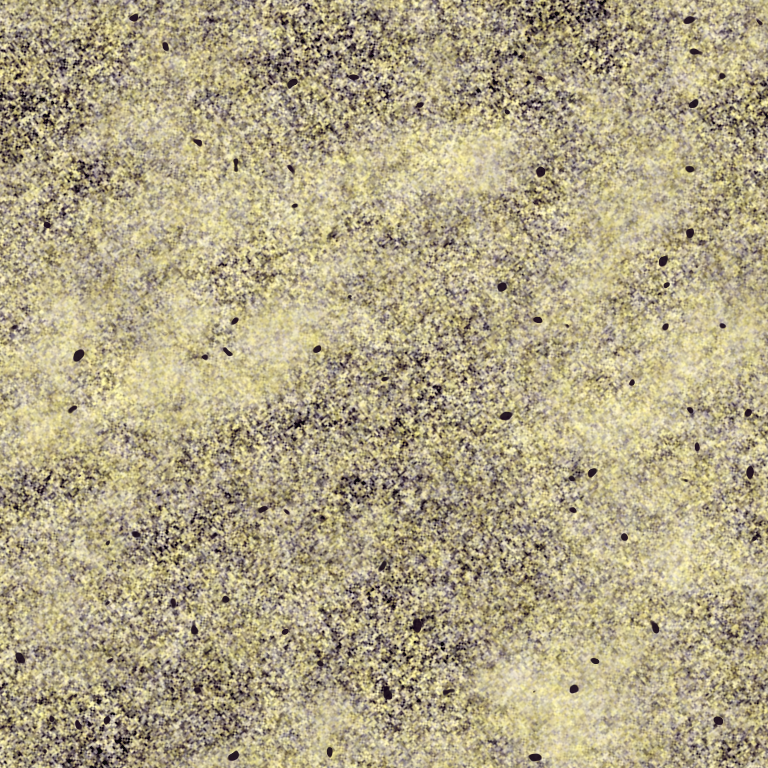
A WebGL 2 fragment shader for this texture:

```glsl
#version 300 es
precision highp float;

uniform vec2 u_resolution;
out vec4 fragColor;

float hash(vec2 cell) {
    uvec2 q = uvec2(ivec2(cell)) * uvec2(1597u, 3812u) + uvec2(7919u, 104u);
    uint n = (q.x ^ (q.y * 2741u)) * 277803u;
    n = (n ^ (n >> 15)) * 739391u;
    n = (n ^ (n >> 13)) * 668265u;
    return float((n ^ (n >> 16)) & 65535u) / 65535.0;
}

// Smooth value noise centred on zero
float noise(vec2 p) {
    vec2 cell = floor(p);
    vec2 f = fract(p);
    f = f * f * (3.0 - 2.0 * f);
    float low = mix(hash(cell), hash(cell + vec2(1, 0)), f.x);
    float high = mix(hash(cell + vec2(0, 1)), hash(cell + vec2(1, 1)), f.x);
    return mix(low, high, f.y) - 0.5;
}

mat2 rotation(float angle) {
    float c = cos(angle), s = sin(angle);
    return mat2(c, s, -s, c);
}

// Layered patches, turned at each octave to hide the lattice
float clouds(vec2 p) {
    float sum = 0.0, weight = 1.0;
    for (int i = 0; i < 5; i++) {
        sum += weight * noise(p);
        p = rotation(0.6) * p * 2.03 + 17.3;
        weight *= 0.77;
    }
    return sum;
}

// Sparse ragged pits, at most one in each cell
float pits(vec2 uv) {
    vec2 p = uv * 25.0;
    vec2 cell = floor(p);
    vec2 centre = 0.3 + 0.4 * vec2(hash(cell + 211.0), hash(cell + 389.0));
    vec2 offset = rotation(6.28 * hash(cell + 57.0)) * (fract(p) - centre);
    float size = mix(0.05, 0.15, pow(hash(cell + 83.0), 1.5));
    float dist = length(offset * vec2(0.8, 1.25)) + 0.16 * noise(uv * 130.0 + 9.0);
    float present = step(0.87, hash(cell + 640.0));
    return present * (1.0 - smoothstep(size - 0.03, size + 0.04, dist));
}

void main() {
    vec2 uv = gl_FragCoord.xy / min(u_resolution.x, u_resolution.y);

    // Broad mottling, drawn out along a shallow rising slope
    vec2 slanted = rotation(-0.3) * uv * vec2(1.0, 1.0) * vec2(0.75, 1.2);
    float patches = clouds(slanted * 5.5 + 31.0);
    float flecks = noise(rotation(0.5) * uv * 85.0 + 140.0);

    // Fine grain, rougher in the darker patches
    float grain = noise(rotation(0.35) * uv * 215.0 + 300.0)
                + 1.1 * noise(rotation(0.9) * uv * 400.0 + 900.0);
    float roughness = clamp(0.42 - 0.22 * patches + 0.25 * noise(uv * 14.0 + 70.0), 0.2, 0.65);

    float x = 0.2 * patches + 0.13 * flecks + roughness * grain;
    float tone = 0.705 + x - 0.6 * x * x;

    // Small dark crumbs gathered in the shaded areas
    float crumbs = smoothstep(0.26, 0.42, flecks - 0.3 * patches
                 + 0.35 * noise(uv * 170.0 + 44.0) - 0.08);
    tone -= 0.17 * crumbs;
    tone = mix(tone, 0.09, 0.92 * pits(uv));

    // Charcoal to cream, with yellow and lavender drift
    vec3 colour = mix(vec3(0.36, 0.31, 0.29), vec3(0.91, 0.87, 0.68), (tone - 0.36) / 0.55);
    float tint = 0.6 * noise(uv * 48.0 + 510.0) + noise(rotation(0.7) * uv * 260.0 + 620.0);
    colour += tint * vec3(0.03, 0.02, -0.16) * smoothstep(0.1, 0.5, tone);
    colour.g += 0.03 * noise(uv * 110.0 + 730.0);

    fragColor = vec4(clamp(colour, 0.03, 1.0), 1.0);
}
```
